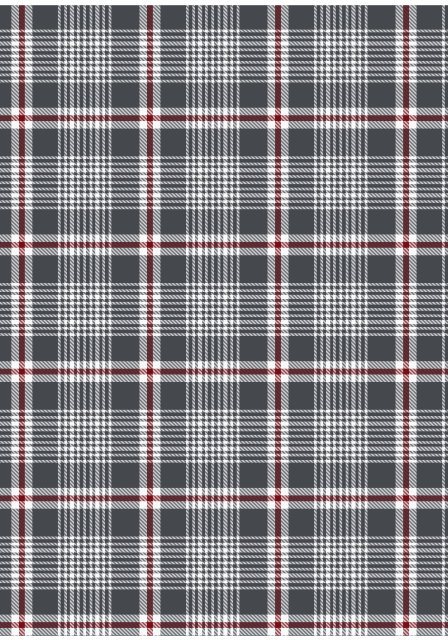
Reproduce this pattern procedurally as a WebGL 1 fragment shader.

```glsl
precision highp float;
// Woven tartan: white bands with a red core and clusters of fine white lines on slate.
uniform vec2 u_resolution;

const vec3 SLATE = vec3(0.27, 0.285, 0.305);
const vec3 WHITE = vec3(0.98, 0.975, 0.98);
const vec3 RED = vec3(0.45, 0.06, 0.09);

const vec2 PERIOD = vec2(0.2001, 0.198);       // repeat size in canvas heights
const vec2 RED_ORIGIN = vec2(0.0342, 0.0234);  // first red crossing
const float STITCHES = 34.0;                   // twill ribs per repeat
const float TAU = 6.2831853;

// Coverage of a stripe, given the distance to its axis
float stripe(float dist, float halfWidth, float blur) {
  return clamp((halfWidth - abs(dist)) / blur + 0.5, 0.0, 1.0);
}

// Nine fine lines around the middle of the repeat
float fineLines(float t, float blur) {
  float cover = 0.0;
  for (int i = -4; i <= 4; i++) {
    float k = float(i);
    float strong = 1.0 - step(0.5, abs(abs(k) - 2.0));
    float halfWidth = mix(0.0105, 0.0165, strong);
    cover = max(cover, stripe(t - 0.49 - k * 0.0495, halfWidth, blur));
  }
  return cover;
}

// Thread colour along one axis; t counts repeats from a red core
vec3 threadColor(float t, float blur) {
  float cell = fract(t);
  float fromCore = abs(fract(t + 0.5) - 0.5);
  float white = max(stripe(fromCore, 0.082, blur), fineLines(cell, blur));
  vec3 color = mix(SLATE, WHITE, white);
  return mix(color, RED, stripe(fromCore, 0.023, blur));
}

// Share of warp showing over weft, in diagonal ribs that fade when too fine
float twill(vec2 t, float blur) {
  float visible = 1.0 - smoothstep(0.35, 0.7, STITCHES * blur);
  return 0.5 + 0.27 * visible * sin(TAU * STITCHES * (t.x + t.y));
}

void main() {
  vec2 p = gl_FragCoord.xy / u_resolution.y;
  float pixel = 1.0 / u_resolution.y;
  vec2 t = (p - RED_ORIGIN) / PERIOD;
  vec2 blur = pixel / PERIOD;

  // Interlace the two thread directions
  vec3 warp = threadColor(t.x, blur.x);
  vec3 weft = threadColor(t.y, blur.y);
  vec3 cloth = mix(weft, warp, twill(t, blur.x));

  // Plain white margins above and below the cloth
  float inside = stripe(p.y - 0.4992, 0.4927, pixel);
  gl_FragColor = vec4(mix(vec3(1.0), cloth, inside), 1.0);
}
```
